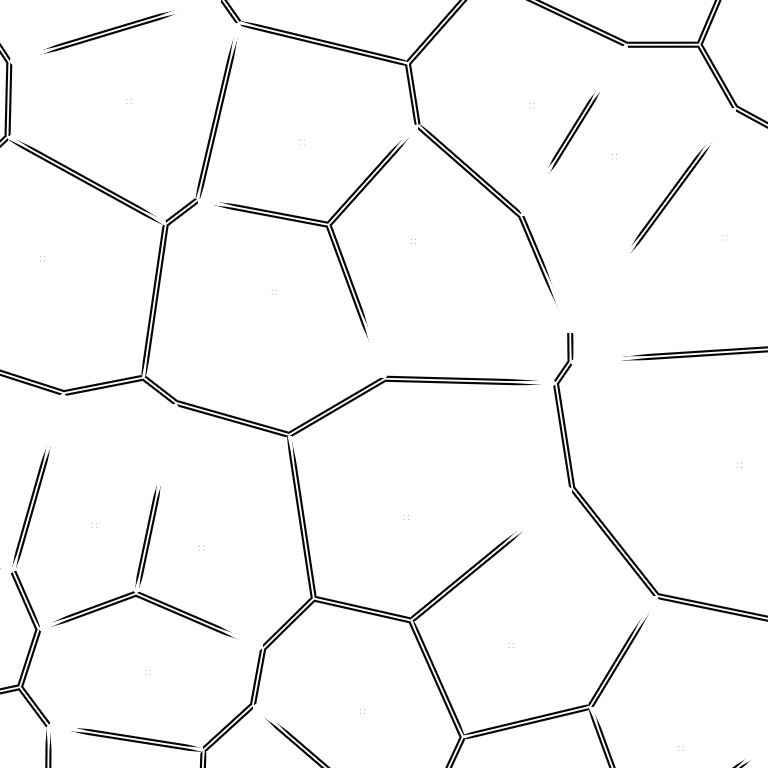
Give the GLSL for this pattern, as a WebGL 2 fragment shader.

```glsl
#version 300 es
precision highp float;
// Sparse Voronoi cells outlined by twin ink strokes on white paper.
// Each stroke swells near the midpoint of its two seeds and thins to a
// needle where the cells meet at a shallow angle; seeds get four faint specks.

uniform vec2 u_resolution;
out vec4 outColor;

const float GRID = 4.0;             // cells across the canvas
const float STROKE_OFFSET = 0.0026; // stroke centre to cell border
const float STROKE_HALF = 0.0014;   // half width of a full stroke
const float SPECK_OFFSET = 0.0027;
const float SPECK_RADIUS = 0.0005;
const vec3 PAPER = vec3(1.0);
const vec3 INK = vec3(0.02);

vec2 hash2(vec2 cell) {
  vec2 k = vec2(dot(cell, vec2(127.1, 311.7)), dot(cell, vec2(269.5, 183.3)));
  return fract(sin(k) * 43758.5453);
}

// Jittered seed of a grid cell, in canvas units.
vec2 seedOf(vec2 cell) {
  return (cell + mix(vec2(0.04), vec2(0.92), hash2(cell + 7.0))) / GRID;
}

// Antialiased coverage of a shape with signed distance d.
float coverage(float d, float pixel) {
  return clamp(0.5 - d / pixel, 0.0, 1.0);
}

// Offset from p to the closest seed.
vec2 nearestSeed(vec2 p) {
  vec2 home = floor(p * GRID);
  vec2 best = vec2(9.0);
  for (int y = -2; y <= 2; y++) {
    for (int x = -2; x <= 2; x++) {
      vec2 toSeed = seedOf(home + vec2(x, y)) - p;
      if (dot(toSeed, toSeed) < dot(best, best)) best = toSeed;
    }
  }
  return best;
}

// Closest border: x = distance, y = crease sharpness, z = normal angle.
vec3 nearestBorder(vec2 p, vec2 own) {
  vec2 home = floor(p * GRID);
  vec3 border = vec3(9.0, 0.0, 0.0);
  for (int y = -2; y <= 2; y++) {
    for (int x = -2; x <= 2; x++) {
      vec2 other = seedOf(home + vec2(x, y)) - p;
      vec2 gap = other - own;
      float span = length(gap);
      if (span < 1e-4) continue;
      vec2 normal = gap / span;
      vec2 middle = 0.5 * (own + other);
      float dist = dot(middle, normal);
      if (dist < border.x) {
        float along = dot(middle, vec2(-normal.y, normal.x));
        float crease = 0.5 * span / length(vec2(0.5 * span, along));
        border = vec3(dist, crease, atan(normal.y, normal.x));
      }
    }
  }
  return border;
}

// One stroke per side of a border, tapered by the crease sharpness.
float strokeInk(vec3 border, float pixel) {
  float sideBias = 0.025 * sin(border.z + 0.6) + 0.015 * sin(3.0 * border.z);
  float taper = smoothstep(0.66, 0.82, border.y + sideBias);
  float halfWidth = mix(-0.0011, STROKE_HALF, taper);
  return coverage(abs(border.x - STROKE_OFFSET) - halfWidth, pixel);
}

// Four tiny specks around a seed.
float speckInk(vec2 q, float pixel) {
  return 0.4 * coverage(length(abs(q) - SPECK_OFFSET) - SPECK_RADIUS, pixel);
}

void main() {
  float pixel = 1.0 / min(u_resolution.x, u_resolution.y);
  vec2 p = gl_FragCoord.xy * pixel;
  vec2 own = nearestSeed(p);
  vec3 border = nearestBorder(p, own);
  float ink = max(strokeInk(border, pixel), speckInk(own, pixel));
  outColor = vec4(mix(PAPER, INK, ink), 1.0);
}
```
